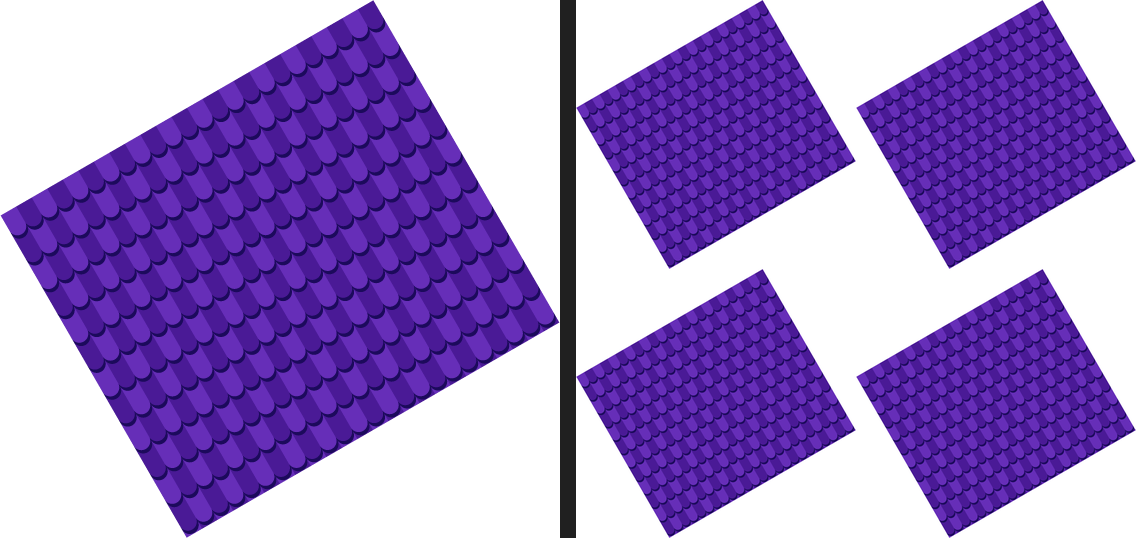
Left, the tile; right, the same tile 2 across and 2 down.
A Shadertoy shader for this pattern:

```glsl
#define COUNT vec2(24.0, 12.0)      // columns, rows
#define PANEL vec2(0.7685, 0.6644)  // panel size in canvas widths
#define TILT radians(30.0)
#define TIP 1.49                    // scale length in column widths
#define SHADOW 0.213                // shadow drop in column widths
#define SAMPLES 4                   // antialiasing grid per axis
#define LIGHT vec3(0.40, 0.18, 0.72)
#define DARK vec3(0.29, 0.10, 0.59)
#define SHADE vec3(0.11, 0.04, 0.36)
#define PAPER vec3(1.0)

// Checkerboard colour of the scale at a whole-number cell
vec3 scaleColor(vec2 cell) {
    return mod(cell.x + cell.y, 2.0) < 0.5 ? LIGHT : DARK;
}

// Round-ended scales, each casting a shadow on the row below
vec3 scales(vec2 grid) {
    vec2 cell = floor(grid);
    vec2 columnWidth = PANEL / COUNT;
    vec2 local = fract(grid) * columnWidth / columnWidth.x;
    float across = local.x - 0.5;
    float rim = TIP - 0.5 + sqrt(max(0.25 - across * across, 0.0));
    if (local.y < rim) return scaleColor(cell);
    if (local.y < rim + SHADOW) return SHADE;
    return scaleColor(cell + vec2(0.0, 1.0));
}

// Tilted panel on plain paper; the panel stays inside the canvas so it tiles
vec3 scene(vec2 p) {
    vec2 along = vec2(cos(TILT), sin(TILT));
    vec2 down = vec2(along.y, -along.x);
    vec2 uv = vec2(dot(p, along), dot(p, down)) / PANEL + 0.5;
    bool inside = all(greaterThan(uv, vec2(0.0))) && all(lessThan(uv, vec2(1.0)));
    return inside ? scales(uv * COUNT) : PAPER;
}

void mainImage(out vec4 fragColor, in vec2 fragCoord) {
    vec3 sum = vec3(0.0);
    for (int j = 0; j < SAMPLES; j++) {
        for (int i = 0; i < SAMPLES; i++) {
            vec2 jitter = (vec2(i, j) + 0.5) / float(SAMPLES) - 0.5;
            sum += scene((fragCoord + jitter - 0.5 * iResolution.xy) / iResolution.x);
        }
    }
    fragColor = vec4(sum / float(SAMPLES * SAMPLES), 1.0);
}
```
